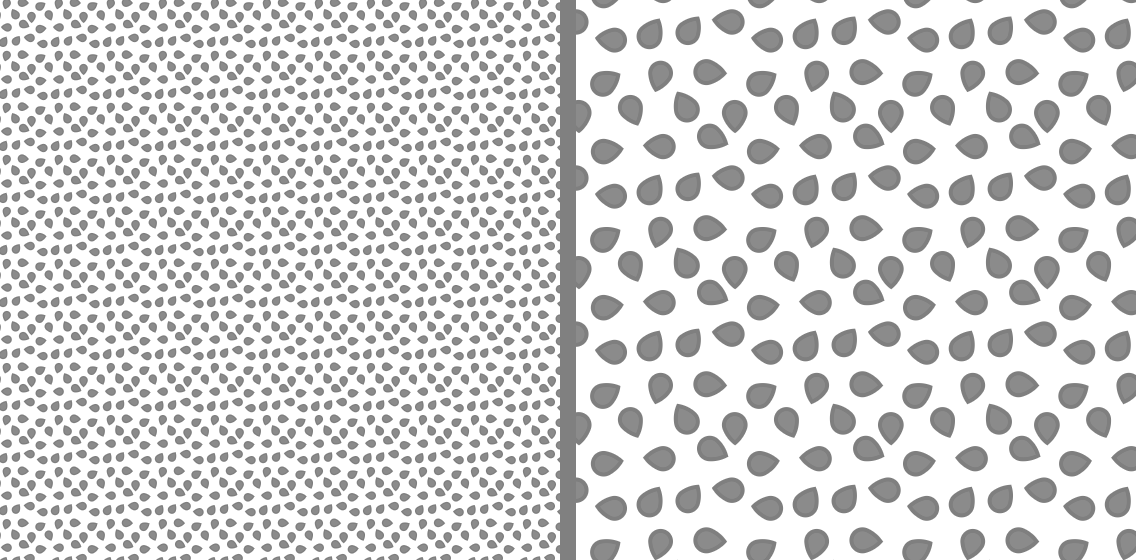
Left, the full canvas; right, a detail of the centre.
Reproduce this pattern procedurally as a Shadertoy shader.

```glsl
// Small grey seeds on white, in a square tile that repeats.
// Each tile holds four slightly rising rows, each with its own heading rule;
// a seed is a round body joined smoothly to two arcs that meet in a tip.

const vec3  PAPER      = vec3(1.0);
const vec3  SEED_FILL  = vec3(0.545);
const vec3  SEED_RIM   = vec3(0.497);
const float TILE_SIZE  = 0.0929;               // canvas heights per tile
const vec2  ORIGIN     = vec2(0.3333, 0.6667); // a tile corner on the canvas

// One component per row, from the top; lengths in tiles, angles in degrees
const vec4  ROW_SEEDS  = vec4(4.0, 3.0, 3.0, 3.0);
const vec4  ROW_X      = vec4(0.24, 0.20, 0.02, 0.21);
const vec4  ROW_Y      = vec4(0.74, 0.46, 0.25, 0.03);
const vec4  ROW_TURN   = vec4(178.0, 30.0, -85.0, 10.0);   // first heading
const vec4  ROW_DRIFT  = vec4(-3.0, -15.0, 100.0, -15.0);  // change per seed
const vec4  ROW_INNER  = vec4(-115.0, -125.0, -85.0, 180.0); // added inside a row

const float ROW_RISE   = 0.037;    // height gained per seed, in tiles
const float JITTER     = 0.03;     // position spread, in tiles
const float TURN_SPREAD = 10.0;    // heading spread, in degrees
const float SIZE_SPREAD = 0.06;    // relative size variation
const float BODY       = 0.081;    // radius of the round end, in tiles
const float TIP        = 0.129;    // body centre to tip, in tiles
const float JOIN_ANGLE = 1.22;     // where the body turns into the side arcs
const float BODY_SHIFT = 0.023;    // centres the seed on its position
const float RIM_WIDTH  = 0.0024;   // in canvas heights

float hash(vec2 p) {
    return fract(sin(dot(p, vec2(127.1, 311.7))) * 43758.5453);
}

// Signed distance to a seed whose tip points along +x
float seedDistance(vec2 p) {
    vec2 q = vec2(p.x + BODY_SHIFT, abs(p.y));
    vec2 join = vec2(cos(JOIN_ANGLE), sin(JOIN_ANGLE));
    // Offset of the side arc's centre: tangent to the body, through the tip
    float k = (TIP * TIP - BODY * BODY) / (2.0 * (BODY - TIP * join.x));
    bool onSide = q.x * join.y > q.y * join.x;
    return onSide ? length(q + k * join) - (BODY + k) : length(q) - BODY;
}

// Heading of seed n in a row, in radians
float heading(int row, float n) {
    bool inner = n > 0.5 && n < ROW_SEEDS[row] - 1.5;
    float turn = ROW_TURN[row] + ROW_DRIFT[row] * n;
    turn += inner ? ROW_INNER[row] : 0.0;
    turn += TURN_SPREAD * (hash(vec2(float(row), n + 9.0)) - 0.5);
    return radians(turn);
}

// Distance to the nearest seed in the repeating tile, in tiles
float scatterDistance(vec2 p) {
    float nearest = 1.0;
    for (int row = 0; row < 4; row++) {
        for (float n = 0.0; n < ROW_SEEDS[row]; n++) {
            vec2 id = vec2(float(row), n);
            vec2 centre = vec2(ROW_X[row] + n / ROW_SEEDS[row],
                               ROW_Y[row] + n * ROW_RISE);
            centre += JITTER * (vec2(hash(id), hash(id + 17.0)) - 0.5);

            // Wrap the offset so seeds cross tile borders unbroken
            vec2 d = fract(p - centre + 0.5) - 0.5;
            float a = heading(row, n);
            vec2 axis = vec2(cos(a), sin(a));
            d = vec2(dot(d, axis), dot(d, vec2(-axis.y, axis.x)));

            float size = 1.0 + SIZE_SPREAD * (hash(id + 31.0) - 0.5);
            nearest = min(nearest, seedDistance(d / size) * size);
        }
    }
    return nearest;
}

void mainImage(out vec4 fragColor, in vec2 fragCoord) {
    float pixel = 1.0 / iResolution.y;
    vec2 tilePos = (fragCoord * pixel - ORIGIN) / TILE_SIZE;
    float dist = scatterDistance(tilePos) * TILE_SIZE;

    // Slightly darker rim, then a one-pixel soft outline
    float rim = smoothstep(-0.5 * pixel, 0.5 * pixel, dist + RIM_WIDTH);
    float cover = clamp(0.5 - dist / pixel, 0.0, 1.0);
    vec3 colour = mix(PAPER, mix(SEED_FILL, SEED_RIM, rim), cover);
    fragColor = vec4(colour, 1.0);
}
```
